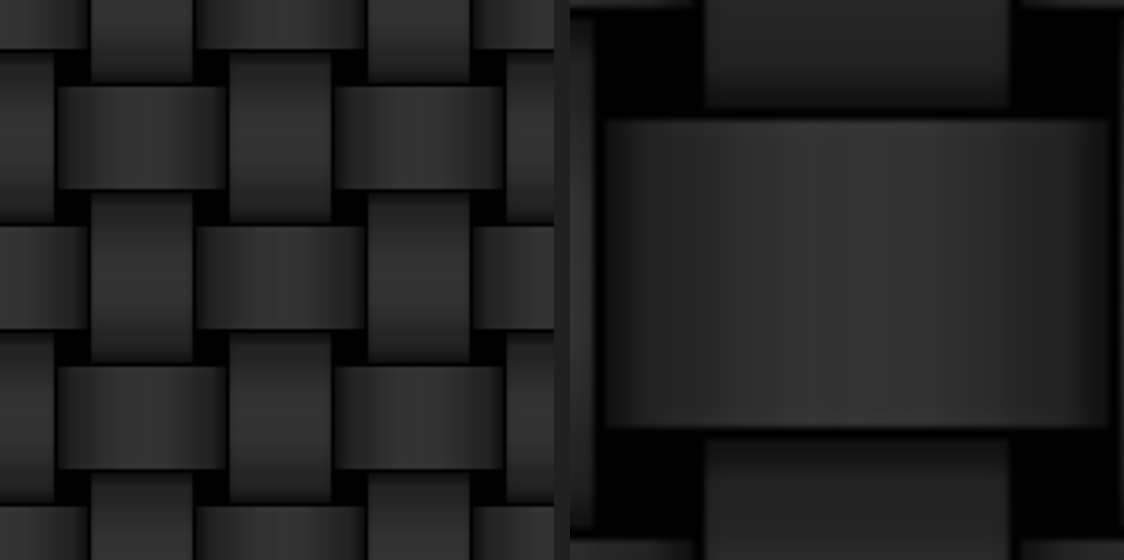
Left, the full canvas; right, a detail of the centre.
A Shadertoy shader for this pattern:

```glsl
const vec2 CELLS = vec2(4.0);               // strips across and down, even so the weave wraps
const vec2 WEAVE_SHIFT = vec2(0.024, 0.015);
const vec2 STRIP_HALF = vec2(0.61, 0.37);   // half length and half width, in cells
const float EDGE_SOFTNESS = 0.018;
const float CROWN_SHADE = 0.198;
const float SLOPE_SHADE = 0.132;
const float END_SHADE = 0.065;
const float GAP_SHADE = 0.004;
const float RIM_LIGHT = 0.010;
const float GRAIN = 0.0025;

// Shade along a strip that arches over its neighbour
float archShade(float along) {
    float t = abs(along) / STRIP_HALF.x;
    float shade = mix(CROWN_SHADE, SLOPE_SHADE, smoothstep(0.15, 0.88, t));
    return mix(shade, END_SHADE, smoothstep(0.80, 1.0, t));
}

// Faint bands running across the strip
float grain(float along) {
    return GRAIN * (sin(along * 41.0 + 0.7) + 0.6 * sin(along * 73.0 + 2.1));
}

// Returns shade and coverage; q.x runs along the strip, q.y across it
vec2 strip(vec2 q, float rim, float pixel) {
    vec2 inset = STRIP_HALF - abs(q);
    float softness = max(EDGE_SOFTNESS, pixel);
    vec2 cover = smoothstep(-0.5 * softness, softness, inset);
    float shade = archShade(q.x) + grain(q.x);

    // Light catches the long edge of the horizontal strips only
    float edge = 1.0 - smoothstep(0.0, 0.035, abs(inset.y - 0.025));
    shade += rim * RIM_LIGHT * edge * smoothstep(0.0, 0.2, inset.x);
    shade *= mix(0.90, 1.0, max(rim, smoothstep(0.0, 0.06, inset.y)));
    return vec2(shade, cover.x * cover.y);
}

void mainImage(out vec4 fragColor, in vec2 fragCoord) {
    vec2 p = fragCoord / iResolution.xy * CELLS - WEAVE_SHIFT;
    float pixel = max(CELLS.x / iResolution.x, CELLS.y / iResolution.y);
    vec2 nearest = floor(p + 0.5);
    float shade = GAP_SHADE;

    // Checkerboard of strips: even cells lie across, odd cells run up
    for (int j = -1; j <= 1; j++) {
        for (int i = -1; i <= 1; i++) {
            vec2 cell = nearest + vec2(i, j);
            vec2 q = p - cell;
            bool across = mod(cell.x + cell.y, 2.0) < 0.5;
            vec2 s = strip(across ? q : q.yx, across ? 1.0 : 0.0, pixel);
            shade = mix(shade, s.x, s.y);
        }
    }

    fragColor = vec4(vec3(shade), 1.0);
}
```
